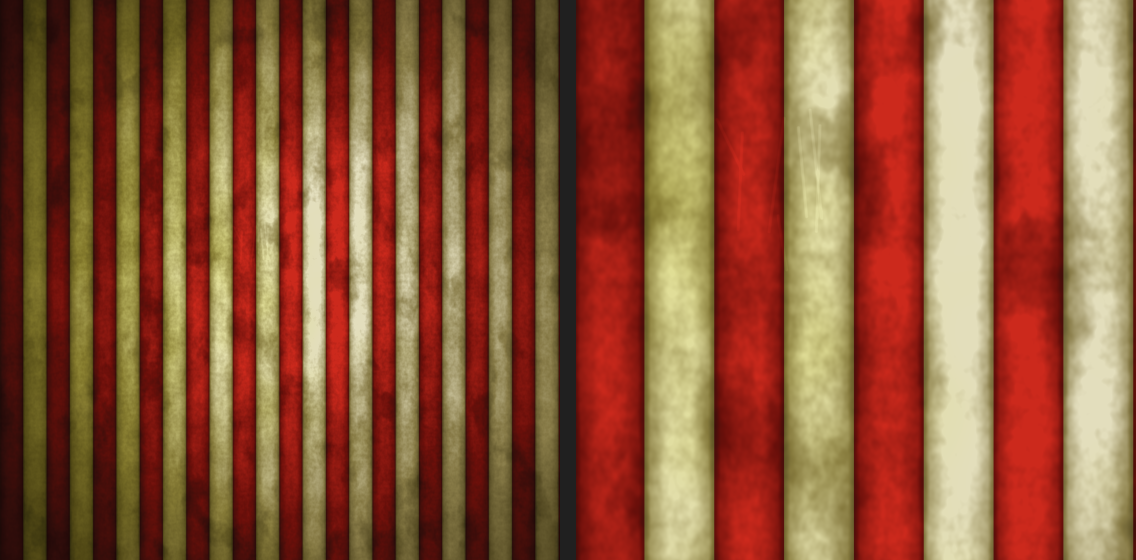
Left, the full canvas; right, a detail of the centre.
A Shadertoy shader for this pattern:

```glsl
// Worn red and cream vertical stripes, softly shaded, with a dark vignette.

const float PERIODS = 12.03;   // red and cream pairs across the canvas
const int SCRATCHES = 7;

float hash(vec2 p) {
    vec3 q = fract(vec3(p.xyx) * 0.1031);
    q += dot(q, q.yzx + 33.33);
    return fract((q.x + q.y) * q.z);
}

vec2 gradient(vec2 cell) {
    float angle = 6.28318 * hash(cell);
    return vec2(cos(angle), sin(angle));
}

float gradientNoise(vec2 p) {
    vec2 i = floor(p), f = fract(p);
    vec2 u = f * f * f * (f * (f * 6.0 - 15.0) + 10.0);
    vec2 e = vec2(0.0, 1.0);
    float a = dot(gradient(i), f);
    float b = dot(gradient(i + e.yx), f - e.yx);
    float c = dot(gradient(i + e.xy), f - e.xy);
    float d = dot(gradient(i + e.yy), f - e.yy);
    return mix(mix(a, b, u.x), mix(c, d, u.x), u.y);
}

float fbm(vec2 p, int octaves) {
    float sum = 0.0, amp = 1.0;
    for (int i = 0; i < octaves; i++) {
        sum += amp * gradientNoise(p);
        p = mat2(1.6, 1.2, -1.2, 1.6) * p + 17.3;
        amp *= 0.55;
    }
    return sum;
}

// Four-stop tone ramp from shadow to highlight
vec3 ramp(float t, vec3 shadow, vec3 dark, vec3 mid, vec3 bright) {
    vec3 col = mix(shadow, dark, clamp(t / 0.2, 0.0, 1.0));
    col = mix(col, mid, clamp((t - 0.2) / 0.3, 0.0, 1.0));
    return mix(col, bright, clamp((t - 0.5) / 0.5, 0.0, 1.0));
}

// Signed distance to the red stripe edge, in periods, positive inside red
float redStripe(float x) {
    return 0.25 - abs(fract(x * PERIODS + 0.25) - 0.5);
}

// Rounded shading across a stripe with a narrow dark seam
float stripeShade(float edge) {
    float body = mix(0.66, 1.0, smoothstep(0.0, 0.38, edge));
    float seam = mix(0.66, 1.0, smoothstep(0.0, 0.10, edge));
    return body * seam;
}

float vignette(vec2 p, vec2 centre, vec2 falloff) {
    vec2 d = p - centre;
    return exp(-dot(falloff, d * d));
}

float segmentDistance(vec2 p, vec2 a, vec2 b) {
    vec2 ab = b - a, ap = p - a;
    return length(ap - ab * clamp(dot(ap, ab) / dot(ab, ab), 0.0, 1.0));
}

// Faint hairline scratches near the middle
float scratches(vec2 p, float aa) {
    float sum = 0.0;
    for (int i = 0; i < SCRATCHES; i++) {
        float k = float(i);
        vec2 a = vec2(0.41 + 0.09 * hash(vec2(k, 3.0)), 0.46 + 0.12 * hash(vec2(k, 7.0)));
        vec2 b = a + vec2(0.04 * (hash(vec2(k, 11.0)) - 0.5), 0.03 + 0.06 * hash(vec2(k, 19.0)));
        sum += 1.0 - smoothstep(0.0003, 0.0008 + aa, segmentDistance(p, a, b));
    }
    return sum;
}

void mainImage(out vec4 fragColor, in vec2 fragCoord) {
    vec2 p = fragCoord / iResolution.xy;
    float aa = 1.0 / iResolution.x;

    // Stripe layout
    float d = redStripe(p.x);
    float red = smoothstep(-0.7, 0.7, d / (PERIODS * aa));
    float edge = abs(d) * 2.0;

    // Wear at several scales
    float clouds = fbm(p * vec2(5.0, 4.0) + 3.7, 4);
    float mottle = fbm(p * vec2(26.0, 19.0) + 41.0, 4);
    float grain = fbm(p * vec2(150.0, 120.0) + 9.0, 2);
    float fibres = gradientNoise(p * vec2(45.0, 170.0) + 70.0);
    float stain = smoothstep(0.12, 0.6, fbm(p * vec2(13.0, 9.0) + 88.0, 5));

    // Light level
    float light = 0.98 * vignette(p, vec2(0.56, 0.51), vec2(3.4, 3.3));
    light *= stripeShade(edge + 0.025 * mottle);
    light *= 1.0 + 0.28 * clouds + 0.16 * mottle + 0.12 * grain + 0.06 * fibres;
    light *= 1.0 - 0.28 * stain;
    light += 0.07 * scratches(p, aa);

    // Paint colours
    vec3 redPaint = ramp(light, vec3(0.06, 0.02, 0.02), vec3(0.19, 0.05, 0.04),
                         vec3(0.42, 0.06, 0.04), vec3(0.80, 0.16, 0.11));
    vec3 creamPaint = ramp(light, vec3(0.11, 0.10, 0.04), vec3(0.32, 0.28, 0.11),
                           vec3(0.53, 0.48, 0.24), vec3(0.89, 0.87, 0.64));

    // Olive ageing on the left, greyer cream on the right
    float age = smoothstep(0.75, 0.05, p.x + 0.25 * clouds);
    creamPaint *= mix(vec3(1.0, 1.0, 1.16), vec3(0.98, 1.0, 0.72), age);

    fragColor = vec4(clamp(mix(creamPaint, redPaint, red), 0.0, 1.0), 1.0);
}
```
